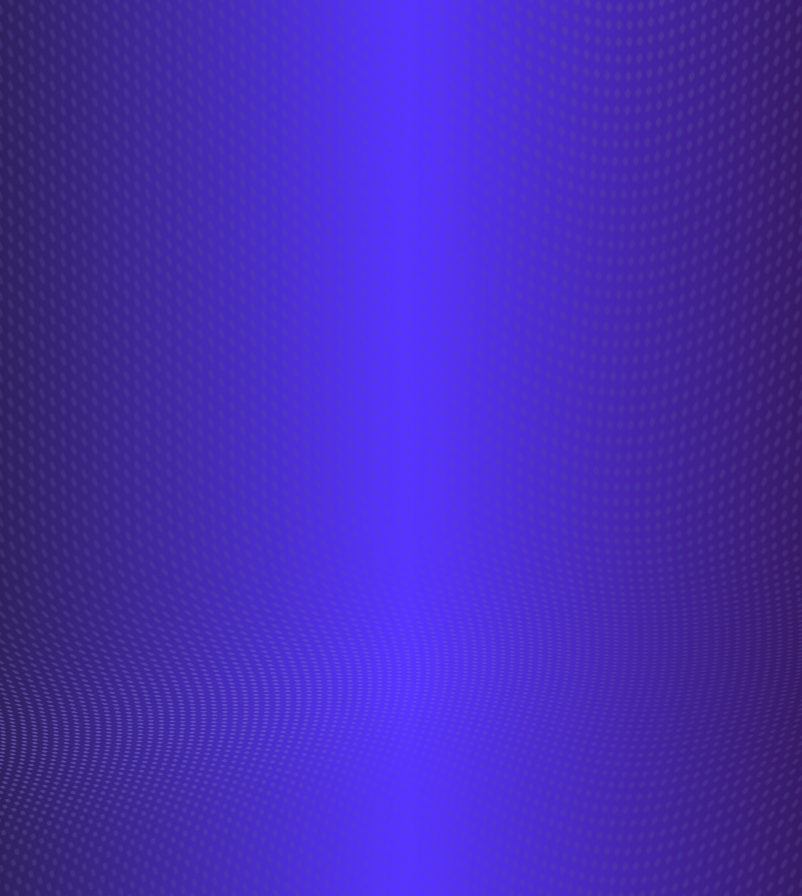
This background is drawn by a Shadertoy shader. Its source:

```glsl
// Violet-blue vertical glow overlaid with a warped dot mesh that folds into a soft wave.

const float TAU = 6.2831853;

// Backdrop
const vec3 LEFT_COLOR = vec3(0.185, 0.130, 0.375);
const vec3 GLOW_COLOR = vec3(0.340, 0.203, 1.000);
const vec3 RIGHT_COLOR = vec3(0.215, 0.105, 0.405);
const float GLOW_X = 0.508;
const float GLOW_ROUNDING = 0.020;

// Dot mesh
const vec3 DOT_COLOR = vec3(0.345, 0.290, 0.600);
const vec3 CREST_COLOR = vec3(0.460, 0.410, 0.790);
const float COLUMNS = 76.0;
const float ROWS = 59.0;
const float STAGGER = 0.5;
const float DOT_OPACITY = 0.30;
const float CORNER_OPACITY = 0.14;
const float CREST_OPACITY = 0.56;

// Fold near the bottom, and arcs of dots around a vertical axis
const float FOLD_WIDTH = 0.075;
const float FOLD_ROWS = 15.0;
const float FOLD_BOW = 0.070;
const float ARC_X = 0.775;
const float ARC_RADIUS = 0.130;

float bell(float d, float width) {
    return exp(-d * d / (width * width));
}

// Distance from an axis, rounded off near it
float softSpan(float d, float rounding) {
    return sqrt(d * d + rounding * rounding) - rounding;
}

// Height of the fold's crest, rising from left to right
float crestHeight(float x) {
    return 0.175 + 0.085 * smoothstep(0.0, 0.70, x);
}

vec3 backdrop(float x) {
    float offset = x - GLOW_X;
    float side = offset < 0.0 ? GLOW_X : 1.0 - GLOW_X;
    vec3 edge = offset < 0.0 ? LEFT_COLOR : RIGHT_COLOR;
    float fade = softSpan(offset, GLOW_ROUNDING) / (side - GLOW_ROUNDING);
    return mix(GLOW_COLOR, edge, min(fade, 1.0));
}

// Column and row phases; whole numbers lie at the dot centers
vec2 meshPhase(vec2 uv) {
    float fold = uv.y - crestHeight(uv.x);
    float bow = FOLD_BOW * bell(fold, 0.115) * (1.0 - 0.6 * smoothstep(0.4, 0.9, uv.x));
    float lean = 0.14 * (uv.y - 0.3) * smoothstep(0.35, 0.75, uv.x);
    float x = uv.x - bow - lean * (1.0 - 0.5 * uv.y);

    // Half a row per column staggers neighbours and bends rows into arcs
    float arc = STAGGER * COLUMNS * softSpan(uv.x - bow - ARC_X, ARC_RADIUS);
    float row = ROWS * (uv.y - 0.06 * uv.y * uv.y) - arc;
    return vec2(COLUMNS * x, row + FOLD_ROWS * tanh(fold / FOLD_WIDTH));
}

// Dot coverage; rows too dense to resolve merge into stripes
float dotMesh(vec2 uv) {
    vec2 phase = meshPhase(uv);
    vec2 density = fwidth(phase);
    vec2 wave = 0.5 + 0.5 * cos(TAU * phase);
    wave.y = mix(wave.y, 0.8, smoothstep(0.28, 0.48, density.y));
    wave.x = mix(wave.x, 0.5, smoothstep(0.35, 0.60, density.x));
    return smoothstep(0.52, 0.90, 0.5 * (wave.x + wave.y));
}

void mainImage(out vec4 fragColor, in vec2 fragCoord) {
    vec2 uv = fragCoord / iResolution.xy;
    vec3 color = backdrop(uv.x);

    // Crest light fades toward the right
    float crest = bell(uv.y - crestHeight(uv.x), 0.090);
    crest *= 1.0 - smoothstep(0.45, 0.88, uv.x);

    // Dots sink into the glow, and strengthen in the upper right
    float glow = bell(uv.x - GLOW_X, 0.12);
    float corner = bell(uv.x - ARC_X, 0.20) * smoothstep(0.70, 1.0, uv.y);
    float opacity = DOT_OPACITY * (1.0 - 0.50 * glow) + CORNER_OPACITY * corner;
    opacity = mix(opacity, CREST_OPACITY * (1.0 - 0.3 * glow), crest);

    vec3 dotColor = mix(DOT_COLOR, CREST_COLOR, crest);
    color = mix(color, dotColor, opacity * dotMesh(uv));
    fragColor = vec4(color, 1.0);
}
```
